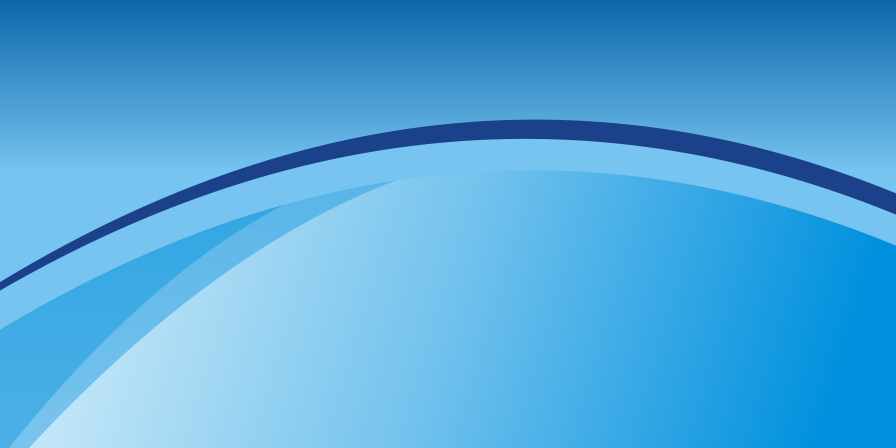
Reproduce this background procedurally as a WebGL 1 fragment shader.

```glsl
precision highp float;
// Layered blue arches under a graded sky: a navy ribbon, a pale band and
// a glossy panel. Every edge is a parabola given by its peak and curvature;
// layers are painted back to front with antialiased masks.

uniform vec2 u_resolution;

// Arches as (peak x, peak y, curvature); the canvas spans 2 x 1 units.
#define RIBBON_TOP vec3(1.195, 0.733, 0.254)
#define BAND_TOP   vec3(1.172, 0.690, 0.2465)
#define BAND_BASE  vec3(1.185, 0.620, 0.2534)
#define STRIP_EDGE vec3(1.070, 0.656, 0.595)
#define PANEL_EDGE vec3(1.330, 0.682, 0.426)
#define SKY_FADE_Y 0.615
#define PANEL_TILT 0.30

const vec3 SKY_DEEP    = vec3(0.045, 0.405, 0.670);
const vec3 PALE_BLUE   = vec3(0.465, 0.770, 0.940);
const vec3 NAVY        = vec3(0.105, 0.255, 0.545);
const vec3 PANEL_LIGHT = vec3(0.770, 0.905, 0.970);
const vec3 PANEL_MID   = vec3(0.445, 0.760, 0.930);
const vec3 PANEL_DEEP  = vec3(0.000, 0.565, 0.870);

// Coverage of the area below an arch, one pixel soft across its edge.
float below(vec2 p, vec3 arch) {
  float dx = p.x - arch.x;
  float slope = 2.0 * arch.z * dx;
  float gap = arch.y - arch.z * dx * dx - p.y;
  float distanceToEdge = gap / sqrt(1.0 + slope * slope);
  return clamp(distanceToEdge * u_resolution.y + 0.5, 0.0, 1.0);
}

// Tilted three-stop gradient from the light left to the deep right.
vec3 panelColor(vec2 p) {
  float t = 0.5 * (p.x + PANEL_TILT * (0.3 - p.y));
  vec3 color = mix(PANEL_LIGHT, PANEL_MID, smoothstep(0.0, 1.0, 0.5) * 2.0
                   * clamp((t - 0.08) / 0.42, 0.0, 1.0));
  return mix(color, PANEL_DEEP, clamp((t - 0.5) / 0.46, 0.0, 1.0));
}

void main() {
  vec2 p = gl_FragCoord.xy / u_resolution * vec2(2.0, 1.0);

  // Sky
  float skyFade = clamp((1.0 - p.y) / (1.0 - SKY_FADE_Y), 0.0, 1.0);
  vec3 color = mix(SKY_DEEP, PALE_BLUE, skyFade);

  // Ribbon and band
  color = mix(color, NAVY, below(p, RIBBON_TOP));
  color = mix(color, PALE_BLUE, below(p, BAND_TOP));

  // Left wedge, strip and panel, all held under the band
  vec3 wedge = mix(vec3(0.300, 0.690, 0.905), vec3(0.205, 0.655, 0.890),
                   clamp(p.y * 2.0, 0.0, 1.0));
  vec3 strip = mix(vec3(0.475, 0.770, 0.935), vec3(0.350, 0.710, 0.910),
                   clamp(p.y * 1.7, 0.0, 1.0));
  vec3 inner = mix(wedge, strip, below(p, STRIP_EDGE));
  inner = mix(inner, panelColor(p), below(p, PANEL_EDGE));
  color = mix(color, inner, below(p, BAND_BASE));

  gl_FragColor = vec4(color, 1.0);
}
```
